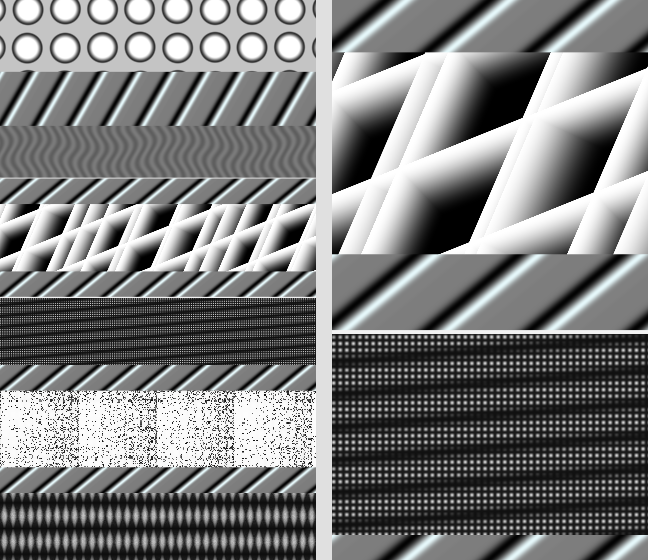
Left, the full canvas; right, a detail of the centre.
Write a WebGL 2 fragment shader that draws this pattern.

```glsl
#version 300 es
precision highp float;
// Stacked grey bands: discs, slanted metal bars, ripples, shards, dot mesh, speckled tiles, spindles.

#define DISC_PITCH vec2(0.1185, 0.1215)
#define DISC_RADIUS 0.0485
#define BARS 9.2
#define RIPPLES 33.0
#define SHARDS 9.2
#define MESH_DOTS 144.0
#define TILES 4.075
#define SPINDLES 36.0
#define SPINDLE_HEIGHT 0.081
#define GRAIN 288.0

const float TAU = 6.2831853;
const vec3 MID_GREY = vec3(0.49);
const vec3 PALE_GREY = vec3(0.77);
const vec3 ICE_WHITE = vec3(0.90, 0.97, 0.98);

uniform vec2 u_resolution;
out vec4 fragColor;

float hash(vec2 p) {
    vec3 q = fract(vec3(p.xyx) * 0.1031);
    q += dot(q, q.yzx + 33.33);
    return fract((q.x + q.y) * q.z);
}

float bump(float x, float width) {
    return exp(-x * x / (width * width));
}

// Falling ramp with a softened jump back to white
float ramp(float t, float soft) {
    float f = fract(t);
    return 1.0 - f + f * smoothstep(1.0 - soft, 1.0, f);
}

// White discs with a dark shaded rim
vec3 discs(vec2 p, float px) {
    vec2 grid = (p - vec2(0.088, 0.029)) / DISC_PITCH;
    vec2 cell = floor(grid + 0.5);
    vec2 wobble = (vec2(hash(cell + 20.0), hash(cell + 70.0)) - 0.5) * 0.004;
    float r = length((grid - cell) * DISC_PITCH - wobble);
    float shade = mix(1.0, 0.16, smoothstep(0.62, 0.98, r / DISC_RADIUS));
    return mix(vec3(shade), PALE_GREY, smoothstep(-px, px, r - DISC_RADIUS));
}

// Slanted bars: a black groove beside an icy highlight
vec3 bars(float x, float v) {
    float s = fract(x * BARS + v * 0.9 + 0.61);
    vec3 col = MID_GREY + 0.05 * smoothstep(0.8, 1.0, s) * (1.0 - s) * 5.0;
    col = mix(col, vec3(0.01), bump(s - 0.49, 0.10));
    return mix(col, ICE_WHITE, bump(s - 0.69, 0.075));
}

// Low-contrast snaking lines
vec3 ripples(vec2 p) {
    float sway = 0.42 * sin(p.y * 52.0 + 0.8 * sin(p.x * 14.0));
    return vec3(0.425 + 0.055 * sin(TAU * (p.x * RIPPLES + sway)));
}

// Overlapping steep and shallow ramps leave black slanted cells
vec3 shards(vec2 p, float px) {
    float steep = p.x + 0.43 * p.y;
    float shallow = p.y + 0.40 * p.x;
    float a = ramp(steep * SHARDS + 0.25, px * SHARDS * 1.5);
    float b = ramp(steep * SHARDS * 0.75 + 0.1, px * SHARDS * 1.5);
    float c = ramp(shallow * SHARDS + 0.45, px * SHARDS * 1.5);
    float light = max(max(a, b * 0.96), c);
    return vec3(smoothstep(0.36, 0.98, light));
}

// Fine dot mesh crossed by slightly tilted dark streaks
vec3 mesh(vec2 p) {
    vec2 wave = 0.5 - 0.5 * cos(TAU * (p * MESH_DOTS + 0.25));
    float streak = 0.5 + 0.5 * cos(TAU * (p.y + 0.08 * p.x) * 29.0);
    float light = 1.0 - 0.92 * pow(streak, 2.5);
    return vec3(0.06 + 0.04 * light + 0.72 * wave.x * wave.y * light);
}

// White tiles worn by dark grains, heavier at the right and top
vec3 tiles(vec2 p, float v) {
    float t = (p.x - 0.0046) * TILES;
    float u = fract(t);
    vec2 lines = 0.5 + 0.5 * cos(TAU * vec2(u, v) * vec2(10.0, 8.0));
    float weave = 0.25 + 0.75 * max(lines.x * lines.x, lines.y * lines.y);
    float wear = 0.04 + 0.42 * u * u + 0.22 * bump(v, 0.16) + 0.12 * v * v;
    wear *= weave * (0.85 + 0.3 * hash(vec2(floor(t) + 5.0, 3.0)));
    vec2 grain = floor(p * GRAIN);
    float ink = step(hash(grain), wear) * (0.45 + 0.5 * hash(grain + 91.0));
    return vec3((0.99 - 0.10 * wear) * (1.0 - ink));
}

// Rows of tapering light columns with faint grain
vec3 spindles(vec2 p) {
    float swell = 0.5 + 0.5 * cos(TAU * (p.y - 1.632) / SPINDLE_HEIGHT);
    float d = abs(fract(p.x * SPINDLES) - 0.5) * 2.0;
    float body = 1.0 - smoothstep(0.1, 0.35 + 0.75 * swell, d);
    float noise = hash(floor(p * GRAIN)) - 0.5;
    return vec3(0.05 + sqrt(swell) * (0.10 + 0.58 * body) + 0.09 * noise * swell);
}

void main() {
    // Canvas width is one unit; y runs down from the top edge
    float px = 1.0 / u_resolution.x;
    vec2 p = vec2(gl_FragCoord.x, u_resolution.y - gl_FragCoord.y) * px;
    #define LAYER(top, paint) col = mix(col, paint, smoothstep(-0.5, 0.5, (p.y - top) / px))
    vec3 col = discs(p, px);
    LAYER(0.227, bars(p.x, (p.y - 0.227) / 0.171));
    LAYER(0.398, ripples(p));
    LAYER(0.562, vec3(0.9));
    LAYER(0.565, bars(p.x, (p.y - 0.565) / 0.081));
    LAYER(0.646, shards(p, px));
    LAYER(0.859, bars(p.x, (p.y - 0.859) / 0.081));
    LAYER(0.939, vec3(0.95));
    LAYER(0.943, mesh(p));
    LAYER(1.155, bars(p.x, (p.y - 1.155) / 0.081));
    LAYER(1.236, tiles(p, (p.y - 1.236) / 0.243));
    LAYER(1.479, bars(p.x, (p.y - 1.479) / 0.081));
    LAYER(1.560, spindles(p));
    fragColor = vec4(col, 1.0);
}
```
